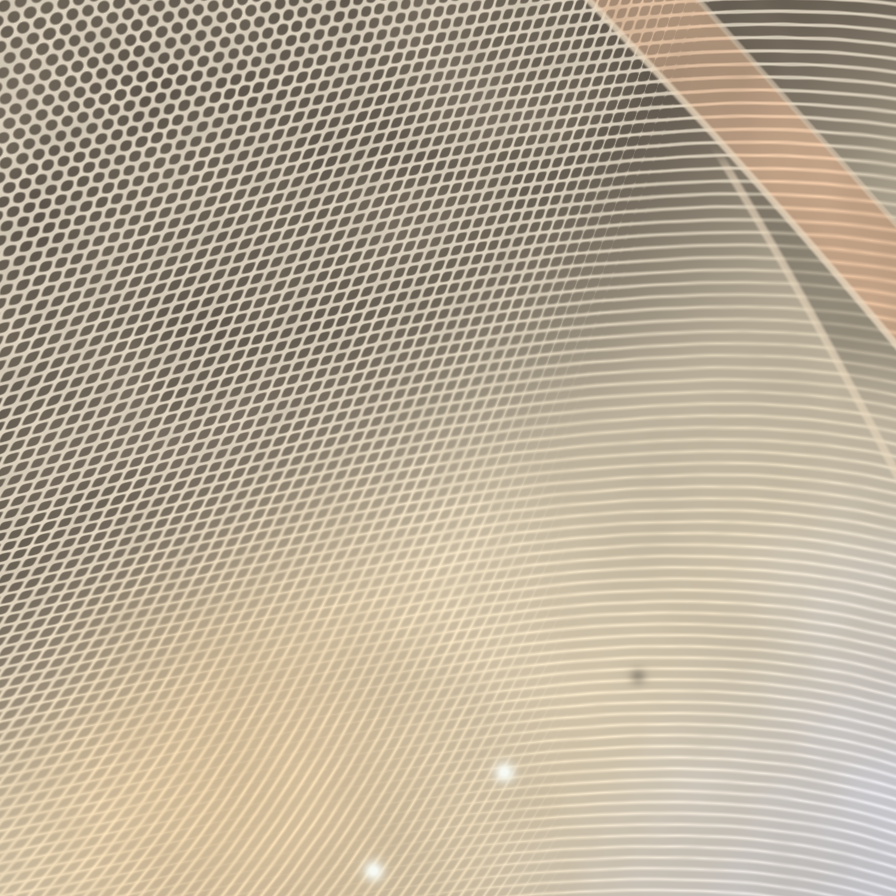
A Shadertoy shader for this texture:

```glsl
// Sheer net fabric draped in soft light: open honeycomb at the upper left, fine ribs at the right.
// Two curved thread families form a skewed lattice; each cell is a rounded hole.
// Broad colour gradients, a peach ribbon, a pale seam and small glints complete the cloth.

const vec3 DARK_HOLE   = vec3(0.41, 0.375, 0.33);
const vec3 GREY_THREAD = vec3(0.85, 0.81, 0.74);
const vec3 SAND        = vec3(0.89, 0.84, 0.74);
const vec3 AMBER       = vec3(0.92, 0.82, 0.665);
const vec3 LAVENDER    = vec3(0.87, 0.87, 0.90);
const vec3 PEACH       = vec3(0.87, 0.71, 0.58);
const vec3 PALE_EDGE   = vec3(0.92, 0.85, 0.75);

vec2 randomGradient(vec2 cell) {
    float angle = 6.2832 * fract(sin(dot(cell, vec2(127.1, 311.7))) * 43758.5);
    return vec2(cos(angle), sin(angle));
}

float gradientNoise(vec2 p) {
    vec2 i = floor(p), f = fract(p);
    vec2 u = f * f * f * (f * (f * 6.0 - 15.0) + 10.0);
    vec2 e = vec2(1.0, 0.0);
    float low = mix(dot(randomGradient(i), f),
                    dot(randomGradient(i + e), f - e), u.x);
    float high = mix(dot(randomGradient(i + e.yx), f - e.yx),
                     dot(randomGradient(i + 1.0), f - 1.0), u.x);
    return mix(low, high, u.y);
}

float fractalNoise(vec2 p) {
    float sum = 0.0, gain = 0.6;
    for (int i = 0; i < 4; i++) {
        sum += gain * gradientNoise(p);
        p = p * 2.03 + 7.1;
        gain *= 0.5;
    }
    return sum;
}

float glow(vec2 p, vec2 centre, float radius) {
    vec2 d = (p - centre) / radius;
    return exp(-dot(d, d));
}

float softLine(float dist, float halfWidth) {
    return 1.0 - smoothstep(halfWidth * 0.4, halfWidth * 1.6, abs(dist));
}

// Thread phases: x counts slanted threads, y counts rows; both tighten along the drape
vec2 threadPhase(vec2 p) {
    float drop = 1.0 - p.y;
    float bend = 0.125 * pow(p.x, 4.0) * (0.6 + 0.4 * drop);
    float gather = 0.03 * exp(-3.0 * p.x) * smoothstep(0.15, 0.55, p.y);
    float fold = 0.003 * gradientNoise(p * 3.5 + 2.0) + 0.0008 * gradientNoise(p * 22.0);
    float slant = 28.0 * p.y - 6.0 * pow(drop, 4.0);
    float across = p.x + fold;
    float up = p.y - 0.19 * p.x + bend + gather + fold;
    return vec2(across * (61.0 + 14.0 * across) - slant, up * (83.0 - 8.0 * up));
}

// Hole coverage: weight fades each thread family, roundness turns rhombi into circles
float netHole(vec2 phase, vec2 weight, float roundness, float radius, float blur) {
    vec2 q = fract(phase) - 0.5;
    float circle = 2.0 * sqrt(dot(q, q) + q.x * q.y);
    vec2 w = abs(q) * 2.0 * weight;
    float rhombus = pow(dot(w * w * w, w), 0.25);
    vec2 footprint = fwidth(phase);
    float soft = max(blur, 0.8 * max(footprint.x, footprint.y));
    return 1.0 - smoothstep(radius - soft, radius + soft, mix(rhombus, circle, roundness));
}

void mainImage(out vec4 fragColor, in vec2 fragCoord) {
    vec2 p = fragCoord / iResolution.xy;
    float drop = 1.0 - p.y;
    float cloud = fractalNoise(p * 5.0);

    // Shade behind the net, deepest at the upper left
    float depth = p.y - 0.17 - 0.68 * p.x + 0.10 * cloud;
    float shade = smoothstep(-0.15, 0.24, depth);

    // Mesh: slanted threads vanish to the right, rows thin out at lower centre
    float slanted = 1.0 - smoothstep(0.50, 0.74, p.x - 0.35 * max(p.y - 0.5, 0.0));
    float rows = 1.0 - 0.55 * glow(p, vec2(0.34, 0.08), 0.20);
    float roundness = smoothstep(0.38, 0.68, depth);
    float blur = mix(0.40, 0.18, shade);
    vec2 phase = threadPhase(p);
    float wear = gradientNoise(phase * 0.45);
    float hole = netHole(phase, vec2(slanted, rows), roundness, 0.75 + 0.08 * wear, blur);

    // Lit cloth gradient
    vec3 cloth = mix(SAND, AMBER, 0.9 * glow(p, vec2(0.24, 0.12), 0.32));
    cloth = mix(cloth, LAVENDER, smoothstep(0.5, 1.05, p.x - 0.75 * p.y + 0.15 * cloud));
    cloth *= 1.0 + 0.07 * cloud + 0.04 * glow(p, vec2(0.66, 0.22), 0.16);
    cloth *= 1.0 - 0.12 * smoothstep(0.35, 0.8, p.y);

    // Ribbon and the shadow wedge beside it
    float ribbonLeft = p.x - (0.657 + 0.95 * drop - 0.15 * drop * drop);
    float ribbonRight = p.x - (0.78 + 0.88 * drop);
    float fall = drop - 0.18;
    float seam = p.x - (0.807 + 0.6 * fall - 0.13 * fall * fall);
    float ribbon = smoothstep(-0.004, 0.004, ribbonLeft) * smoothstep(0.006, -0.006, ribbonRight);
    float wedge = smoothstep(-0.004, 0.008, seam) * smoothstep(0.004, -0.008, ribbonLeft)
                * smoothstep(0.0, 0.04, fall) * smoothstep(0.30, 0.18, fall);
    cloth = mix(cloth, PEACH * (1.0 + 0.2 * cloud), 0.85 * ribbon);
    cloth *= 1.0 - 0.2 * wedge;
    shade *= 1.0 - 0.8 * ribbon;

    // Threads over holes, with slight unevenness from cell to cell
    vec3 thread = mix(cloth * 1.05, GREY_THREAD, shade * 0.8) * (1.0 + 0.08 * wear);
    vec3 gap = mix(cloth * 0.87, DARK_HOLE * (1.0 + 0.35 * cloud), shade);
    vec3 color = mix(thread, gap, hole);

    // Pale edges, glints and a dark speck
    color = mix(color, PALE_EDGE, 0.75 * softLine(ribbonLeft, 0.005));
    color = mix(color, PALE_EDGE, 0.45 * softLine(ribbonRight, 0.004));
    color = mix(color, PALE_EDGE, 0.6 * softLine(seam, 0.005) * smoothstep(-0.02, 0.02, fall));
    float glint = glow(p, vec2(0.563, 0.138), 0.011) + glow(p, vec2(0.417, 0.028), 0.011);
    color = mix(color, vec3(0.97, 0.98, 0.95), min(glint * 1.1, 1.0));
    color *= 1.0 - 0.25 * glow(p, vec2(0.712, 0.245), 0.009);

    fragColor = vec4(clamp(color, 0.0, 1.0), 1.0);
}
```
